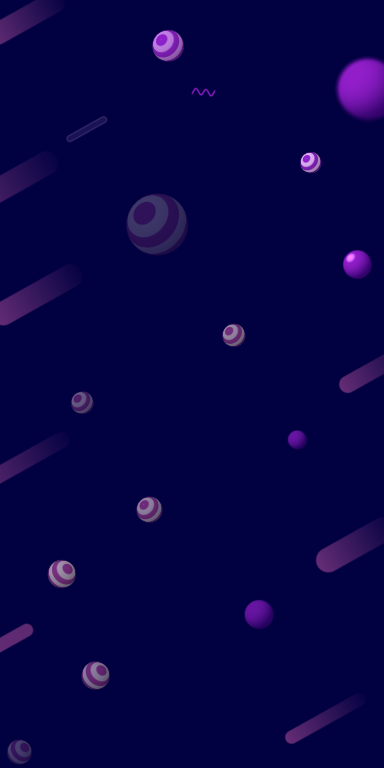
Reproduce this background procedurally as a Shadertoy shader.

```glsl
// Night-blue backdrop with scattered striped balls, slanted fading capsules and a squiggle.

const int   ITEM_COUNT   = 22;
const float GOLDEN       = 0.618034;
const float SPREAD_SHIFT = 0.15;               // start of the golden-ratio spread
const float SIDE_PUSH    = 0.11;               // keeps the middle column emptier
const vec2  JITTER       = vec2(0.10, 0.04);
const float TILT         = 0.51;               // capsule slope in radians
const float BAND_ANGLE   = 0.42;               // width of a ball stripe in radians
const float BLUR         = 0.010;              // edge of the out-of-focus ball
const int   VIVID_FROM   = 14;                 // items above this row glow
const int   FADED_GIANT  = 15;                 // large dim striped ball
const int   BLURRED_ONE  = 19;                 // large out-of-focus ball

const vec3 NIGHT       = vec3(0.005, 0.0, 0.25);
const vec3 MAUVE       = vec3(0.45, 0.20, 0.49);
const vec3 RIM         = vec3(0.38, 0.30, 0.55);
const vec3 MUTED_LIGHT = vec3(0.72, 0.65, 0.74);
const vec3 MUTED_DARK  = vec3(0.54, 0.21, 0.54);
const vec3 VIVID_LIGHT = vec3(0.92, 0.76, 1.0);
const vec3 VIVID_DARK  = vec3(0.56, 0.13, 0.80);
const vec3 PLAIN_LIT   = vec3(0.58, 0.12, 0.80);
const vec3 PLAIN_SHADE = vec3(0.20, 0.01, 0.42);
const vec3 LIGHT_DIR   = vec3(-0.5, 0.5, 0.707);

float hash(float n) {
    return fract(sin(n * 127.1 + 3.7) * 43758.5453);
}

float coverage(float dist, float soft) {
    return 1.0 - smoothstep(-soft, soft, dist);
}

// Capsule along the slant, solid at the lower left and fading to the upper right
vec4 capsule(vec2 p, float seed, bool outlined, float px) {
    float c = cos(TILT), s = sin(TILT);
    p = vec2(c * p.x + s * p.y, c * p.y - s * p.x);
    float halfLength = outlined ? 0.05 : mix(0.07, 0.13, hash(seed + 0.1));
    float radius = outlined ? 0.010 : mix(0.014, 0.033, hash(seed + 0.2));
    float dist = length(vec2(max(abs(p.x) - halfLength, 0.0), p.y)) - radius;
    if (outlined) {
        float rim = coverage(abs(dist + px) - 0.001, px);
        return vec4(RIM, coverage(dist, px) * mix(0.25, 0.6, rim));
    }
    float along = clamp(0.5 + 0.5 * p.x / (halfLength + radius), 0.0, 1.0);
    float tail = radius < 0.017 ? 0.8 : 0.04;
    return vec4(MAUVE, coverage(dist, px) * mix(0.88, tail, along));
}

// Lit sphere, either plain violet or ringed by stripes around a tilted pole
vec4 ball(vec2 p, float seed, bool large, bool vivid, bool plain, float px) {
    float radius = large ? 0.080 : mix(0.022, 0.043, hash(seed + 0.2));
    vec2 q = p / radius;
    vec3 normal = vec3(q, sqrt(max(1.0 - dot(q, q), 0.0)));
    float lit = clamp(0.5 + 0.5 * dot(normal, LIGHT_DIR), 0.0, 1.0);
    float soft = large && plain ? BLUR : px;
    float alpha = coverage(length(p) - radius, soft);

    if (plain) {
        vec3 tone = mix(PLAIN_SHADE, PLAIN_LIT, smoothstep(0.35, 1.05, lit));
        if (vivid && !large) tone += 0.4 * smoothstep(0.95, 1.0, lit);
        return vec4(tone, alpha * (vivid ? 1.0 : 0.7));
    }

    float side = hash(seed + 0.4) < 0.7 ? -1.0 : 1.0;
    vec3 pole = normalize(vec3(0.45 * side, 0.4, 0.8));
    float angle = acos(clamp(dot(normal, pole), -1.0, 1.0));
    float rate = 3.14159 / BAND_ANGLE;
    float edge = min(rate * px / radius, 0.8);
    float dark = smoothstep(-edge, edge, sin(angle * rate));

    vec3 darkTone = vivid ? VIVID_DARK : MUTED_DARK;
    vec3 lightTone = vivid ? VIVID_LIGHT : MUTED_LIGHT;
    lightTone = mix(darkTone, lightTone, vivid ? mix(0.2, 1.0, hash(seed + 0.5)) : 1.0);
    vec3 tone = mix(lightTone, darkTone, dark) * mix(0.45, 1.0, lit);
    float opacity = vivid ? 1.0 : large ? 0.34 : mix(0.35, 0.9, hash(seed + 0.6));
    return vec4(tone, alpha * opacity);
}

// Short wavy stroke
float squiggle(vec2 p, float px) {
    float k = 6.28319 / 0.026;
    float amplitude = 0.007;
    float slope = amplitude * k * cos(p.x * k);
    float dist = abs(p.y + 0.1 * p.x - amplitude * sin(p.x * k)) / sqrt(1.0 + slope * slope);
    return coverage(max(dist - 0.0018, abs(p.x) - 0.03), px);
}

void mainImage(out vec4 fragColor, in vec2 fragCoord) {
    float px = 1.0 / iResolution.x;
    vec2 uv = fragCoord * px;
    float height = iResolution.y * px;
    vec3 color = NIGHT;

    // One item per row, spread sideways by the golden ratio
    for (int i = 0; i < ITEM_COUNT; i++) {
        float seed = float(i);
        vec2 center = vec2(fract(seed * GOLDEN + SPREAD_SHIFT),
                           (seed + 0.5) / float(ITEM_COUNT) * height);
        center += JITTER * (vec2(hash(seed + 0.7), hash(seed + 0.8)) - 0.5);
        center.x -= SIDE_PUSH * sin(6.28319 * center.x);
        vec2 p = uv - center;
        int kind = i % 5;
        bool large = i == FADED_GIANT || i == BLURRED_ONE;
        bool vivid = i >= VIVID_FROM && i != FADED_GIANT;
        vec4 layer = (kind == 1 || kind == 3)
            ? capsule(p, seed, i % 9 == 0, px)
            : ball(p, seed, large, vivid, kind == 4, px);
        color = mix(color, layer.rgb, layer.a);
    }

    float stroke = squiggle(uv - vec2(0.53, 0.88 * height), px);
    color = mix(color, PLAIN_LIT, stroke);
    fragColor = vec4(color, 1.0);
}
```
